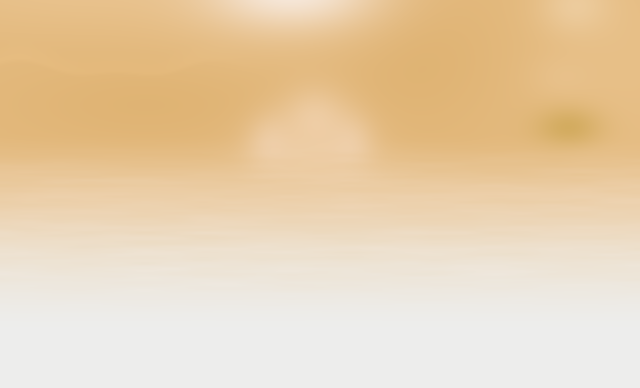
Reproduce this background procedurally as a WebGL 2 fragment shader.

```glsl
#version 300 es
precision highp float;
// Soft amber haze with blurred peach lights, fading down into pale grey.
uniform vec2 u_resolution;
out vec4 outColor;

// Soft elliptical spot, 1 at its centre
float glow(vec2 p, vec2 centre, vec2 radius) {
  vec2 d = (p - centre) / radius;
  return exp(-dot(d, d));
}

float hash(vec2 cell) {
  return fract(sin(dot(cell, vec2(127.1, 311.7))) * 4375.5);
}

// Smooth cellular value noise
float noise(vec2 p) {
  vec2 cell = floor(p), f = fract(p);
  f = f * f * (3.0 - 2.0 * f);
  float low = mix(hash(cell), hash(cell + vec2(1, 0)), f.x);
  float high = mix(hash(cell + vec2(0, 1)), hash(cell + vec2(1, 1)), f.x);
  return mix(low, high, f.y);
}

void main() {
  vec2 uv = gl_FragCoord.xy / u_resolution;
  float depth = 1.0 - uv.y;

  // Amber field with darker and lighter drifts
  vec3 color = vec3(0.89, 0.725, 0.49);
  vec3 deepAmber = vec3(0.872, 0.698, 0.445);
  color = mix(color, vec3(0.914, 0.765, 0.56), 0.9 * glow(uv, vec2(0.12, 1.04), vec2(0.28, 0.12)));
  color = mix(color, vec3(0.91, 0.755, 0.54), 0.8 * glow(uv, vec2(0.98, 0.85), vec2(0.14, 0.3)));
  color = mix(color, deepAmber, 0.8 * glow(uv, vec2(0.23, 0.73), vec2(0.22, 0.11)));
  color = mix(color, deepAmber, 0.9 * glow(uv, vec2(0.65, 0.87), vec2(0.13, 0.22)));

  // Faint wavy contours across the amber
  float wave = 0.82 + 0.016 * sin(uv.x * 19.0 + 1.2) + 0.008 * sin(uv.x * 43.0);
  float contour = smoothstep(-0.008, 0.008, uv.y - wave) - smoothstep(0.0, 0.06, uv.y - wave);
  color += 0.012 * contour * (1.0 - smoothstep(0.25, 0.45, uv.x));

  // Bright light entering from the top edge
  color = mix(color, vec3(0.935, 0.81, 0.66), 0.75 * glow(uv, vec2(0.455, 1.02), vec2(0.17, 0.13)));
  color = mix(color, vec3(0.965, 0.91, 0.86), glow(uv, vec2(0.455, 1.025), vec2(0.115, 0.085)));

  // Central peach light: a raised crown over two side lobes
  vec3 peach = vec3(0.94, 0.815, 0.67);
  color = mix(color, peach, 0.8 * glow(uv, vec2(0.492, 0.69), vec2(0.052, 0.085)));
  color = mix(color, peach, 0.75 * glow(uv, vec2(0.485, 0.59), vec2(0.09, 0.1)));
  for (float side = -1.0; side <= 1.0; side += 2.0) {
    vec2 lobe = vec2(0.485 + side * 0.062, 0.625);
    color = mix(color, vec3(0.945, 0.83, 0.71), 0.6 * glow(uv, lobe, vec2(0.036, 0.075)));
  }

  // Right-hand lights and the olive shadow below them
  color = mix(color, vec3(0.93, 0.805, 0.63), 0.85 * glow(uv, vec2(0.9, 0.985), vec2(0.055, 0.075)));
  color = mix(color, vec3(0.915, 0.765, 0.56), 0.6 * glow(uv, vec2(0.88, 0.8), vec2(0.05, 0.06)));
  color = mix(color, vec3(0.825, 0.67, 0.37), 0.95 * glow(uv, vec2(0.888, 0.672), vec2(0.052, 0.052)));

  // Downward fade through peach and cream to grey
  color = mix(color, vec3(0.925, 0.81, 0.66), smoothstep(0.34, 0.53, depth));
  color = mix(color, vec3(0.93, 0.89, 0.83), smoothstep(0.48, 0.70, depth));
  color = mix(color, vec3(0.93, 0.93, 0.925), smoothstep(0.64, 0.86, depth));

  // Fine horizontal streaks in the fading band
  float band = smoothstep(0.32, 0.48, depth) * (1.0 - smoothstep(0.65, 0.84, depth));
  float streak = noise(uv * vec2(9.0, 75.0)) + 0.6 * noise(uv * vec2(22.0, 140.0)) - 0.8;
  color += band * streak * vec3(0.006, 0.012, 0.026);

  outColor = vec4(color, 1.0);
}
```
